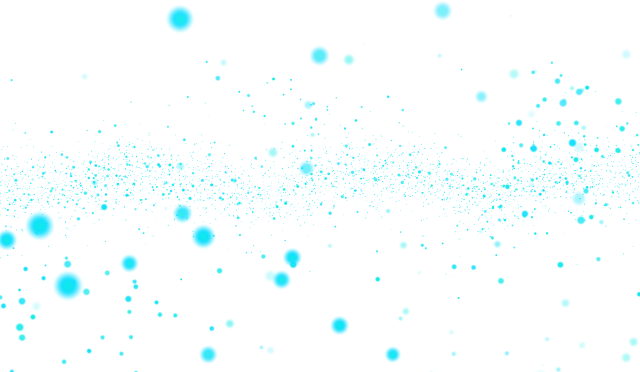
This background is drawn by a WebGL 2 fragment shader. Its source:

```glsl
#version 300 es
precision highp float;
// A wavy band of cyan dust with scattered beads and soft glowing orbs on white.

uniform vec2 u_resolution;
out vec4 fragColor;

const vec3 SKY_CYAN = vec3(0.08, 0.87, 1.0);
const vec3 SEA_CYAN = vec3(0.04, 0.93, 0.89);

vec3 hash3(vec2 cell, float seed) {
  vec3 q = fract(vec3(cell.xyx + seed * 17.3) * vec3(0.1031, 0.1030, 0.0973));
  q += dot(q, q.yxz + 33.33);
  return fract((q.xxy + q.yzz) * q.zyx);
}

// Disc whose rim fades over the given fraction of its radius.
float disc(float dist, float radius, float softness) {
  float halfPixel = 0.5 / u_resolution.y;
  return 1.0 - smoothstep(radius * (1.0 - softness) - halfPixel, radius + halfPixel, dist);
}

// Soft-edged elliptical region, 1 at its heart.
float region(vec2 p, vec2 center, vec2 extent) {
  return 1.0 - smoothstep(0.6, 1.1, length((p - center) / extent));
}

// Height above the centre line of the dust band.
float bandOffset(vec2 p) {
  return p.y - 0.51 - 0.027 * cos(10.4 * (p.x - 0.38)) - 0.008 * sin(23.0 * p.x);
}

float band(vec2 p, float width) {
  float t = bandOffset(p) / width;
  return exp(-t * t);
}

float dustDensity(vec2 p) {
  return 0.72 * band(p, 0.068) + 0.05 * band(p, 0.13);
}

float beadDensity(vec2 p) {
  float clumps = region(p, vec2(0.34, 0.53), vec2(0.24, 0.13))
               + region(p, vec2(1.03, 0.58), vec2(0.12, 0.09))
               + region(p, vec2(1.38, 0.50), vec2(0.22, 0.16));
  float arch = region(p, vec2(0.80, 0.71), vec2(0.25, 0.09));
  return band(p, 0.075) * (0.16 + 0.2 * clumps) + 0.05 * band(p, 0.17) + 0.13 * arch;
}

float dropDensity(vec2 p) {
  return 0.36 * region(p, vec2(0.16, 0.14), vec2(0.36, 0.19))
       + 0.26 * region(p, vec2(1.46, 0.66), vec2(0.26, 0.16))
       + 0.20 * region(p, vec2(1.50, 0.44), vec2(0.22, 0.10))
       + 0.13 * region(p, vec2(0.16, 0.42), vec2(0.28, 0.12))
       + 0.03 * step(p.y, 0.45);
}

float mistDensity(vec2 p) {
  return step(p.y, 0.86) * (0.04 + 0.14 * smoothstep(0.3, 1.5, p.x));
}

float density(int kind, vec2 p) {
  if (kind == 0) return dustDensity(p);
  if (kind == 1) return beadDensity(p);
  if (kind == 2) return dropDensity(p);
  return mistDensity(p);
}

// Paint overlapping jittered grids, each cell holding at most one dot.
void scatter(inout vec3 color, vec2 p, int kind, int grids, float size,
             vec2 radii, float softness, vec2 opacity) {
  for (int i = 0; i < grids; i++) {
    float seed = float(i + kind * 9 + 1);
    vec2 shift = size * fract(seed * vec2(0.618, 0.381));
    vec2 cell = floor((p + shift) / size);
    vec3 place = hash3(cell, seed);
    vec3 look = hash3(cell, seed + 61.0);
    float radius = mix(radii.x, radii.y, look.x * look.x);
    float margin = (radius + 0.5 / u_resolution.y) / size;
    vec2 center = (cell + mix(vec2(margin), vec2(1.0 - margin), place.xy)) * size - shift;
    float present = step(place.z, density(kind, center));
    float cover = present * disc(distance(p, center), radius, softness);
    color = mix(color, mix(SKY_CYAN, SEA_CYAN, look.y), cover * mix(opacity.x, opacity.y, look.z));
  }
}

// Large orb with a faintly greener heart.
void orb(inout vec3 color, vec2 p, vec2 center, float radius, float opacity) {
  float dist = distance(p, center);
  vec3 tint = mix(SKY_CYAN, SEA_CYAN, 0.7 * disc(dist, radius * 0.6, 1.0));
  color = mix(color, tint, opacity * disc(dist, radius, 0.65));
}

void main() {
  vec2 p = gl_FragCoord.xy / u_resolution.y;
  vec3 color = vec3(1.0);

  // Small to large scattered particles
  scatter(color, p, 3, 2, 0.09, vec2(0.007, 0.020), 0.7, vec2(0.10, 0.50));
  scatter(color, p, 0, 6, 0.02, vec2(0.0010, 0.0022), 0.3, vec2(0.30, 0.85));
  scatter(color, p, 1, 3, 0.028, vec2(0.0025, 0.0052), 0.3, vec2(0.65, 1.0));
  scatter(color, p, 2, 2, 0.06, vec2(0.0065, 0.0125), 0.4, vec2(0.70, 1.0));

  // Pale orbs above and within the band
  orb(color, p, vec2(0.484, 0.949), 0.040, 0.95);
  orb(color, p, vec2(0.859, 0.850), 0.029, 0.70);
  orb(color, p, vec2(1.190, 0.971), 0.028, 0.55);
  orb(color, p, vec2(0.824, 0.547), 0.023, 0.60);
  orb(color, p, vec2(1.556, 0.466), 0.022, 0.35);

  // Bright orbs below the band
  orb(color, p, vec2(0.107, 0.393), 0.042, 1.0);
  orb(color, p, vec2(0.183, 0.232), 0.043, 1.0);
  orb(color, p, vec2(0.018, 0.355), 0.030, 1.0);
  orb(color, p, vec2(0.547, 0.364), 0.035, 1.0);
  orb(color, p, vec2(0.491, 0.426), 0.028, 0.85);
  orb(color, p, vec2(0.348, 0.292), 0.026, 0.95);
  orb(color, p, vec2(0.786, 0.308), 0.027, 1.0);
  orb(color, p, vec2(0.757, 0.248), 0.027, 0.95);
  orb(color, p, vec2(0.913, 0.125), 0.027, 1.0);
  orb(color, p, vec2(0.560, 0.047), 0.026, 0.85);
  orb(color, p, vec2(1.056, 0.047), 0.023, 0.95);

  fragColor = vec4(color, 1.0);
}
```
